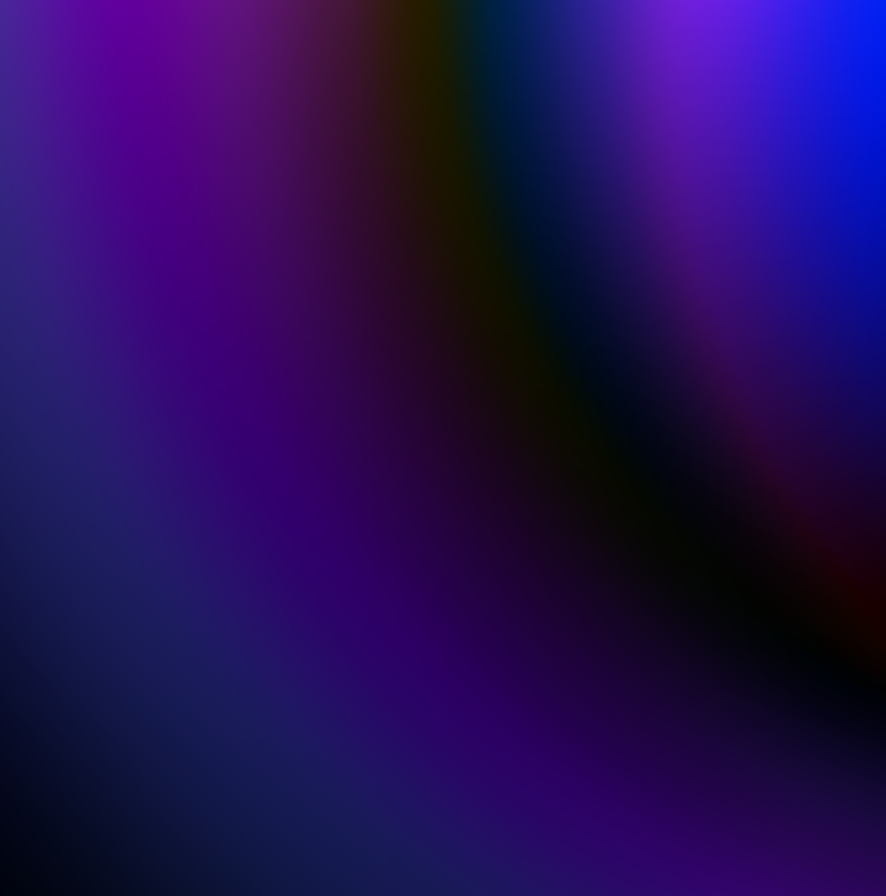
Write a Shadertoy shader that draws this background.

```glsl
const int STOPS = 10;
const vec2 CENTER = vec2(1.302, 1.0);  // hub of the arcs, in canvas heights
const float ASPECT = 0.988;
const float SWEEP = 1.1;               // angle from the top edge to the low end

// Arc radii at the top, middle and low end of the sweep
const float RADIUS_TOP[STOPS] = float[](0.31, 0.527, 0.651, 0.75, 0.825, 0.91, 1.04, 1.172, 1.32, 1.64);
const float RADIUS_MID[STOPS] = float[](0.37, 0.60, 0.685, 0.757, 0.818, 0.925, 1.03, 1.133, 1.315, 1.64);
const float RADIUS_LOW[STOPS] = float[](0.52, 0.74, 0.768, 0.79, 0.84, 0.96, 1.02, 1.122, 1.25, 1.64);

// Arc colours, from the inner blue out to the dark corner
const vec3 COLOR_TOP[STOPS] = vec3[](
    vec3(0.00, 0.13, 0.95), vec3(0.43, 0.12, 0.87),
    vec3(0.17, 0.13, 0.58), vec3(0.00, 0.13, 0.27),
    vec3(0.13, 0.11, 0.00), vec3(0.26, 0.09, 0.20),
    vec3(0.38, 0.07, 0.50), vec3(0.38, 0.00, 0.62),
    vec3(0.26, 0.16, 0.58), vec3(0.10, 0.10, 0.40));
const vec3 COLOR_MID[STOPS] = vec3[](
    vec3(0.00, 0.07, 0.78), vec3(0.24, 0.05, 0.46),
    vec3(0.09, 0.05, 0.25), vec3(0.00, 0.04, 0.11),
    vec3(0.05, 0.05, 0.00), vec3(0.12, 0.02, 0.14),
    vec3(0.17, 0.01, 0.30), vec3(0.19, 0.00, 0.42),
    vec3(0.11, 0.11, 0.37), vec3(0.00, 0.01, 0.07));
const vec3 COLOR_LOW[STOPS] = vec3[](
    vec3(0.05, 0.02, 0.30), vec3(0.10, 0.00, 0.02),
    vec3(0.08, 0.01, 0.00), vec3(0.05, 0.01, 0.00),
    vec3(0.00, 0.01, 0.03), vec3(0.09, 0.03, 0.22),
    vec3(0.14, 0.02, 0.30), vec3(0.19, 0.02, 0.42),
    vec3(0.11, 0.10, 0.35), vec3(0.04, 0.10, 0.15));

// Quadratic blend weights through the top, middle and low values
vec3 sweepWeights(float t) {
    return vec3(2.0 * (t - 0.5) * (t - 1.0), 4.0 * t * (1.0 - t), 2.0 * t * (t - 0.5));
}

float arcRadius(int i, vec3 w) {
    return dot(w, vec3(RADIUS_TOP[i], RADIUS_MID[i], RADIUS_LOW[i]));
}

vec3 arcColor(int i, vec3 w) {
    i = clamp(i, 0, STOPS - 1);
    return max(w.x * COLOR_TOP[i] + w.y * COLOR_MID[i] + w.z * COLOR_LOW[i], 0.0);
}

// Catmull-Rom curve through four neighbouring colours
vec3 spline(vec3 a, vec3 b, vec3 c, vec3 d, float f) {
    return b + 0.5 * f * (c - a + f * (2.0 * a - 5.0 * b + 4.0 * c - d
             + f * (3.0 * (b - c) + d - a)));
}

void mainImage(out vec4 fragColor, in vec2 fragCoord) {
    vec2 p = fragCoord / iResolution.xy * vec2(ASPECT, 1.0);
    vec2 d = CENTER - p;
    float radius = length(d);
    vec3 w = sweepWeights(clamp(atan(d.y, d.x) / SWEEP, 0.0, 1.05));

    // Position among the arcs as a continuous index
    float band = 0.0;
    for (int i = 0; i < STOPS - 1; i++) {
        float inner = arcRadius(i, w);
        float outer = arcRadius(i + 1, w);
        band += clamp((radius - inner) / (outer - inner), 0.0, 1.0);
    }

    int k = int(min(floor(band), float(STOPS - 2)));
    vec3 color = spline(arcColor(k - 1, w), arcColor(k, w),
                        arcColor(k + 1, w), arcColor(k + 2, w), band - float(k));
    fragColor = vec4(clamp(color, 0.0, 1.0), 1.0);
}
```
